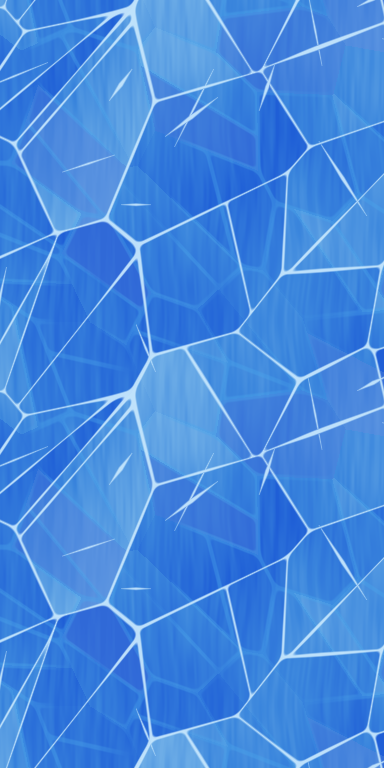
This texture is drawn by a Shadertoy shader. Its source:

```glsl
// Cracked blue ice: overlapping angular panes, pale tapered cracks and fine vertical grain.

const vec3 DEEP   = vec3(0.12, 0.37, 0.84);
const vec3 MIDDLE = vec3(0.23, 0.525, 0.865);
const vec3 PALE   = vec3(0.43, 0.68, 0.905);
const vec3 VIOLET = vec3(0.27, 0.46, 0.85);
const vec3 FROST  = vec3(0.77, 0.90, 0.99);
const vec3 GHOST  = vec3(0.29, 0.65, 0.92);

const float PANES = 3.0;         // pane rows in one vertical repeat
const float GHOST_PANES = 4.0;   // rows in the faint layer below
const float SLIVERS = 4.0;       // sliver rows in one repeat
const float SLANT = 0.35;        // uphill lean of the pane grid
const float THIN = 0.0012;       // crack half widths
const float THICK = 0.0062;
const float WEB = 0.012;         // fill where cracks meet
const float GRAIN = 0.16;

vec3 hash3(vec2 p) {
    vec3 q = fract(p.xyx * vec3(0.1031, 0.1030, 0.0973));
    q += dot(q, q.yxz + 33.33);
    return fract((q.xxy + q.yzz) * q.zyx);
}

// Random values that repeat vertically every "rows" cells
vec3 cellHash(vec2 cell, float rows, float seed) {
    return hash3(vec2(cell.x, mod(cell.y, rows)) + seed);
}

float noise(vec2 p, float rows) {
    vec2 i = floor(p), f = fract(p);
    f = f * f * (3.0 - 2.0 * f);
    float low  = mix(cellHash(i, rows, 7.0).x, cellHash(i + vec2(1, 0), rows, 7.0).x, f.x);
    float high = mix(cellHash(i + vec2(0, 1), rows, 7.0).x, cellHash(i + vec2(1, 1), rows, 7.0).x, f.x);
    return mix(low, high, f.y);
}

float smoothMin(float a, float b, float k) {
    float h = max(k - abs(a - b), 0.0) / k;
    return min(a, b) - h * h * k * 0.25;
}

vec2 direction(float turn) {
    float a = 6.28318 * turn;
    return vec2(cos(a), sin(a));
}

// Voronoi panes, many split by a chord: crack distance, tone, tilt shading, tint
vec4 panes(vec2 p, float rows, float seed) {
    vec2 q = p * rows;
    vec2 base = floor(q), home = base, toSite = vec2(0);
    float nearest = 1e3;
    for (int y = -2; y <= 2; y++)
    for (int x = -2; x <= 2; x++) {
        vec2 cell = base + vec2(x, y);
        vec2 r = cell + 0.06 + 0.88 * cellHash(cell, rows, seed).xy - q;
        if (dot(r, r) < nearest) { nearest = dot(r, r); toSite = r; home = cell; }
    }
    float edge = 1e3;
    for (int y = -2; y <= 2; y++)
    for (int x = -2; x <= 2; x++) {
        vec2 cell = home + vec2(x, y);
        vec2 r = cell + 0.06 + 0.88 * cellHash(cell, rows, seed).xy - q;
        vec2 gap = r - toSite;
        if (dot(gap, gap) > 1e-4)
            edge = smoothMin(edge, dot(0.5 * (r + toSite), normalize(gap)), WEB * rows);
    }
    vec3 style = cellHash(home, rows, seed + 31.0);
    float side = 0.0;
    if (style.x > 0.3) {
        float chord = dot(toSite, direction(style.y)) + 0.2 * (style.z - 0.5);
        side = step(0.0, chord);
        edge = smoothMin(edge, abs(chord), WEB * rows);
    }
    vec3 shade = cellHash(home, rows, seed + 57.0 + 13.0 * side);
    return vec4(edge / rows, shade.x, dot(toSite, direction(shade.y)), shade.z);
}

// Scattered spindles with sharp tips: signed coverage distance
float slivers(vec2 p) {
    vec2 q = p * SLIVERS, base = floor(q);
    float best = 1e3;
    for (int y = -1; y <= 1; y++)
    for (int x = -1; x <= 1; x++) {
        vec2 cell = base + vec2(x, y);
        vec3 place = cellHash(cell, SLIVERS, 83.0), form = cellHash(cell, SLIVERS, 97.0);
        vec2 axis = direction(form.x), r = (q - cell - place.xy) / SLIVERS;
        float along = dot(r, axis) / mix(0.035, 0.13, form.y);
        float across = abs(dot(r, vec2(-axis.y, axis.x)));
        float width = mix(0.002, 0.006, form.z) * (1.0 - abs(along));
        float d = across - width + 0.02 * max(abs(along) - 1.0, 0.0);
        if (abs(along) < 1.0 && place.z > 0.25) best = min(best, d);
    }
    return best;
}

void mainImage(out vec4 fragColor, in vec2 fragCoord) {
    vec2 p = fragCoord / iResolution.x;
    float soft = 1.1 / iResolution.x;
    vec2 leaning = vec2(p.x, p.y - SLANT * p.x);

    vec4 top = panes(leaning, PANES, 11.0);
    vec4 below = panes(vec2(p.x, p.y + 0.5 * p.x) + 0.37, GHOST_PANES, 41.0);

    // Pane tone, cloudiness and stretched grain
    float cloud = noise(p * 4.0, 4.0) - 0.5;
    float bend = 0.02 * noise(p * vec2(5.0, 6.0), 6.0);
    float fibre = noise(vec2((p.x + bend) * 150.0, p.y * 12.0), 12.0)
                + noise(vec2((p.x + bend) * 75.0, p.y * 8.0), 8.0) - 1.0;
    float tone = 0.5 + 0.52 * (top.y - 0.5) + 0.26 * (below.y - 0.5)
               + 0.30 * top.z + 0.25 * cloud + GRAIN * fibre;
    tone = clamp(tone, 0.0, 1.0);
    vec3 color = mix(DEEP, MIDDLE, min(2.0 * tone, 1.0));
    color = mix(color, PALE, max(2.0 * tone - 1.0, 0.0));
    color = mix(color, VIOLET, 0.45 * step(0.8, below.w));

    // Submerged cracks, then surface cracks and slivers
    float ghostLine = 1.0 - smoothstep(0.003, 0.003 + 2.0 * soft, below.x);
    color = mix(color, GHOST, 0.38 * ghostLine * smoothstep(0.25, 0.65, noise(p * 5.0 + 2.0, 5.0)));
    float width = mix(THIN, THICK, pow(noise(p * 6.0 + 9.0, 6.0), 1.5));
    float crack = 1.0 - smoothstep(-soft, soft, top.x - width);
    float sliver = 1.0 - smoothstep(-soft, soft, slivers(p));
    color = mix(color, FROST, 0.95 * max(crack, sliver));

    fragColor = vec4(color, 1.0);
}
```
